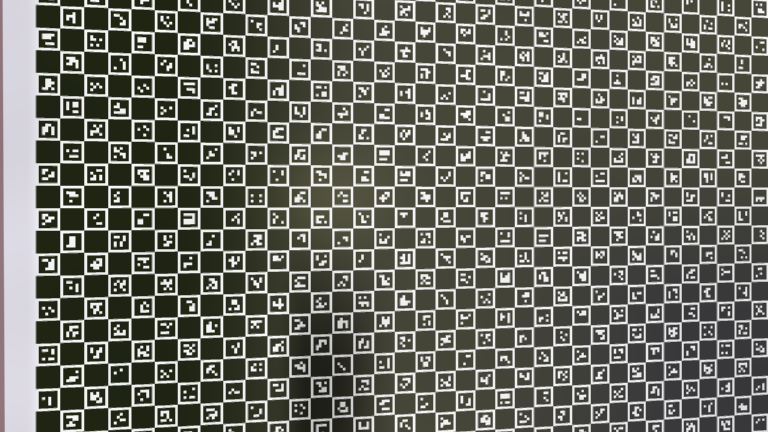
This pattern is drawn by a WebGL 2 fragment shader. Its source:

```glsl
#version 300 es
precision highp float;
// A printed checkerboard of ink squares and framed 4x4 bit markers, seen at a slant.
// A one-point perspective maps the canvas to board cells; a hash fills the marker bits,
// and smooth gradients add the uneven room light and a soft shadow.

#define BOARD_LEFT 0.0833    // left edge of the grid, canvas height = 1
#define HORIZON 0.544        // height at which rows run level
#define LEVEL_ROW 8.5        // board row lying on that height
#define CELL_SIZE vec2(0.05655, 0.0523)
#define RECESSION 0.00557    // shrinkage per column
#define FRAME 0.12           // white frame of a marker, in cells
#define BIT_DENSITY 0.45
#define SOFTNESS 0.0035      // smallest blur width
#define SAMPLES 4
#define SHADOW_DEPTH 0.52

uniform vec2 u_resolution;
out vec4 fragColor;

const vec3 PAPER = vec3(0.95, 0.95, 0.95);
const vec3 MARGIN = vec3(0.85, 0.84, 0.88);
const vec3 TABLE = vec3(0.56, 0.46, 0.48);
const vec3 INK_GREEN = vec3(0.12, 0.14, 0.075);
const vec3 INK_OLIVE = vec3(0.27, 0.27, 0.22);
const vec3 INK_GREY = vec3(0.22, 0.22, 0.23);

float hash(vec2 p) {
    vec3 q = fract(vec3(p.xyx) * vec3(0.1031, 0.1030, 0.0973));
    q += dot(q, q.yzx + 33.33);
    return fract((q.x + q.y) * q.z);
}

// Canvas position to board column and row; rows count downward.
vec2 boardCoord(vec2 pos) {
    float x = pos.x - BOARD_LEFT;
    float column = x / (CELL_SIZE.x - RECESSION * x);
    float depth = 1.0 + RECESSION * column;
    return vec2(column, LEVEL_ROW + (HORIZON - pos.y) * depth / CELL_SIZE.y);
}

// 1 on ink, 0 on paper.
float inkAt(vec2 board) {
    if (board.x < 0.0) return 0.0;
    vec2 cell = floor(board);
    if (mod(cell.x + cell.y, 2.0) < 0.5) return 1.0;

    // Marker: white frame, one ring of ink, then 4x4 random bits.
    vec2 bit = floor((fract(board) - FRAME) / (1.0 - 2.0 * FRAME) * 6.0);
    if (any(lessThan(bit, vec2(0.0))) || any(greaterThan(bit, vec2(5.0)))) return 0.0;
    if (any(lessThan(bit, vec2(1.0))) || any(greaterThan(bit, vec2(4.0)))) return 1.0;
    return step(BIT_DENSITY, hash(cell * 7.0 + bit + 91.0));
}

// Average ink over a small square, for smooth edges.
float inkCoverage(vec2 pos) {
    float width = max(1.2 / u_resolution.y, SOFTNESS);
    float sum = 0.0;
    for (int j = 0; j < SAMPLES; j++) {
        for (int i = 0; i < SAMPLES; i++) {
            vec2 offset = (vec2(i, j) + 0.5) / float(SAMPLES) - 0.5;
            sum += inkAt(boardCoord(pos + offset * width));
        }
    }
    return sum / float(SAMPLES * SAMPLES);
}

// Ink reflects more light toward the middle and greys at the lower right.
vec3 inkColour(vec2 pos) {
    vec3 ink = mix(INK_GREEN, INK_OLIVE, smoothstep(0.38, 0.86, pos.x));
    float corner = smoothstep(1.05, 1.6, pos.x) * (1.0 - smoothstep(0.2, 0.75, pos.y));
    ink = mix(ink, INK_GREY, corner);
    vec2 glow = (pos - vec2(0.75, 0.55)) / vec2(0.16, 0.13);
    return ink + vec3(0.07, 0.065, 0.04) * exp(-dot(glow, glow));
}

// Soft vertical shadow rising from the lower edge.
float shadowAt(vec2 pos) {
    float band = smoothstep(0.63, 0.72, pos.x) * (1.0 - smoothstep(0.76, 0.93, pos.x));
    return band * (1.0 - smoothstep(0.12, 0.5, pos.y));
}

void main() {
    vec2 pos = gl_FragCoord.xy / u_resolution.y;
    float shadow = shadowAt(pos);

    // Paper, its plain margin, and the table beyond.
    vec3 paper = mix(MARGIN, PAPER, smoothstep(0.06, 0.11, pos.x));
    paper *= 1.0 - 0.08 * smoothstep(1.1, 1.75, pos.x) * (1.0 - pos.y);
    float sheetEdge = 0.011 - 0.005 * pos.y;
    paper = mix(TABLE, paper, smoothstep(-0.002, 0.002, pos.x - sheetEdge));

    // Print with light and faint layered mottling.
    vec3 ink = inkColour(pos) * (1.0 - SHADOW_DEPTH * shadow);
    paper *= 1.0 - 0.2 * shadow;
    vec3 colour = mix(paper, ink, inkCoverage(pos));
    float mottle = sin(pos.x * 9.0 + 2.0 * sin(pos.y * 6.0)) + 0.5 * sin(pos.y * 17.0 - pos.x * 5.0);
    fragColor = vec4(colour * (1.0 + 0.012 * mottle), 1.0);
}
```
